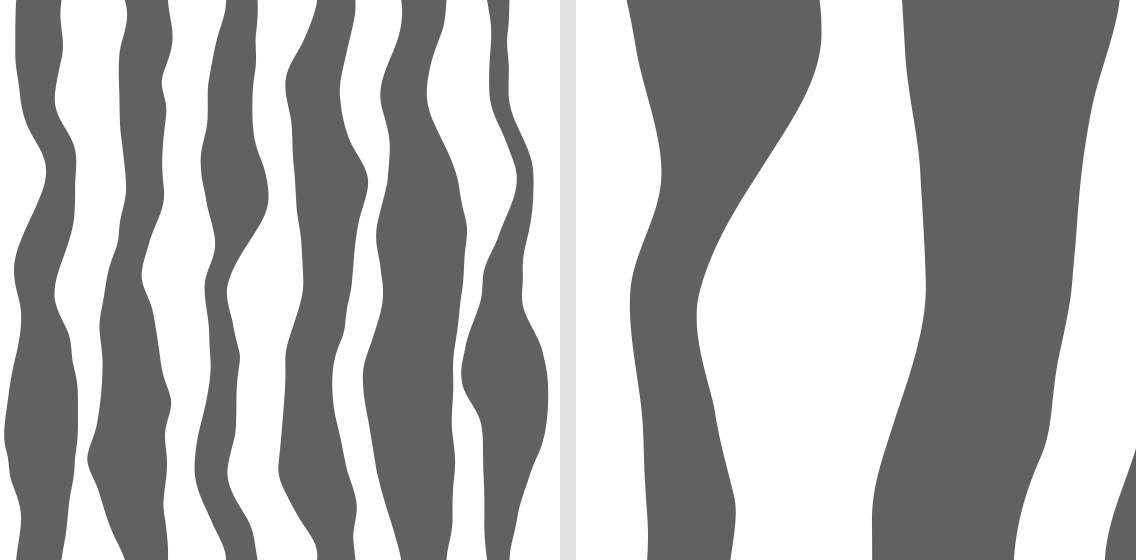
Left, the full canvas; right, a detail of the centre.
A WebGL 1 fragment shader for this pattern:

```glsl
precision highp float;
// Wavy vertical bands of dark grey on white, like a loose hand-cut stripe.
// Each band has two edges moved by their own wrapping noise; a shared warp
// sways neighbours together. The band field is antialiased by its gradient.

uniform vec2 u_resolution;

const vec3 BAND_COLOR = vec3(0.38);
const vec3 GROUND_COLOR = vec3(1.0);

const int BANDS = 6;
const float HALF_WIDTH = 0.0455;      // mean half width of a band
const float WIDTH_VARIATION = 0.028;  // slow swelling and pinching
const float EDGE_WOBBLE = 0.022;      // medium waves of a single edge
const float EDGE_DETAIL = 0.008;      // small nicks of a single edge
const float SWAY = 0.042;             // sideways drift shared by neighbours
const float SHELF = 0.022;            // vertical warp, makes uneven bends

const vec2 SWAY_CELLS = vec2(3.0, 6.0);
const vec2 SHELF_CELLS = vec2(7.0, 9.0);
const float WIDTH_CELLS = 4.0;
const float WOBBLE_CELLS = 6.0;
const float DETAIL_CELLS = 14.0;

float hash(vec2 cell) {
  return fract(sin(dot(cell, vec2(127.1, 311.7))) * 43758.5453);
}

// Smooth value noise in -1..1 that repeats after "period" cells.
float tileNoise(vec2 p, vec2 period, float seed) {
  vec2 cell = floor(p);
  vec2 t = p - cell;
  t = t * t * (3.0 - 2.0 * t);
  vec2 lo = mod(cell, period) + seed;
  vec2 hi = mod(cell + 1.0, period) + seed;
  float bottom = mix(hash(lo), hash(vec2(hi.x, lo.y)), t.x);
  float top = mix(hash(vec2(lo.x, hi.y)), hash(hi), t.x);
  return 2.0 * mix(bottom, top, t.y) - 1.0;
}

// One-dimensional noise along y, with its own row and phase for each id.
float lineNoise(float id, float y, float cells, float seed) {
  float phase = hash(vec2(id, seed));
  return tileNoise(vec2(id, y * cells + phase), vec2(64.0, cells), seed);
}

float edgeOffset(float id, float y) {
  return EDGE_WOBBLE * lineNoise(id, y, WOBBLE_CELLS, 17.0)
       + EDGE_DETAIL * lineNoise(id, y, DETAIL_CELLS, 41.0);
}

// Signed field of all bands: negative inside a band.
float bandField(vec2 p) {
  vec2 warped = p;
  warped.x += SWAY * tileNoise(p * SWAY_CELLS, SWAY_CELLS, 5.0);
  warped.y += SHELF * tileNoise(p * SHELF_CELLS, SHELF_CELLS, 29.0);

  float field = 1.0;
  for (int i = 0; i < BANDS; i++) {
    float id = float(i);
    float dx = warped.x - (id + 0.5) / float(BANDS);
    dx -= floor(dx + 0.5);
    float halfWidth = HALF_WIDTH
      + WIDTH_VARIATION * lineNoise(id, warped.y, WIDTH_CELLS, 73.0);
    float left = edgeOffset(2.0 * id, warped.y) - halfWidth;
    float right = edgeOffset(2.0 * id + 1.0, warped.y) + halfWidth;
    field = min(field, max(left - dx, dx - right));
  }
  return field;
}

void main() {
  vec2 pixel = 1.0 / u_resolution;
  vec2 p = gl_FragCoord.xy * pixel;

  // Turn the field into a distance in pixels for a one pixel soft edge.
  float field = bandField(p);
  vec2 slope = vec2(bandField(p + vec2(pixel.x, 0.0)),
                    bandField(p + vec2(0.0, pixel.y))) - field;
  float coverage = clamp(0.5 - field / max(length(slope), 1e-6), 0.0, 1.0);

  gl_FragColor = vec4(mix(GROUND_COLOR, BAND_COLOR, coverage), 1.0);
}
```
